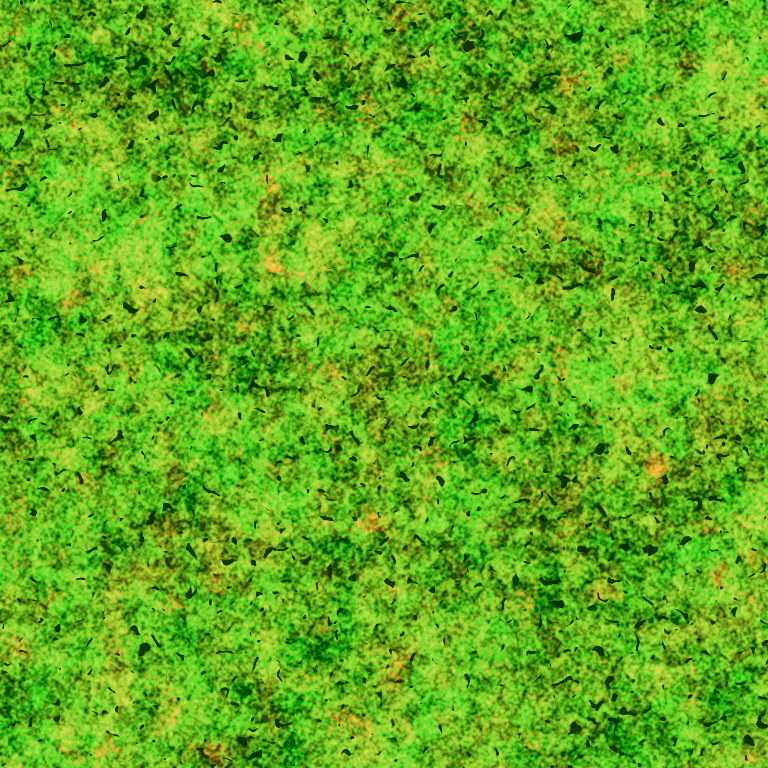
Reproduce this texture procedurally as a three.js fragment shader.

```glsl
varying vec2 vUv;

vec2 gradientAt(vec2 cell) {
  float h = fract(sin(dot(cell, vec2(127.1, 311.7))) * 43758.545);
  return vec2(cos(6.2832 * h), sin(6.2832 * h));
}

// Gradient noise scaled to a standard deviation of about one
float noise(vec2 p) {
  vec2 cell = floor(p);
  vec2 f = fract(p);
  vec2 w = f * f * f * (f * (f * 6.0 - 15.0) + 10.0);
  vec2 e = vec2(1.0, 0.0);
  float low = mix(dot(gradientAt(cell), f), dot(gradientAt(cell + e.xy), f - e.xy), w.x);
  float high = mix(dot(gradientAt(cell + e.yx), f - e.yx), dot(gradientAt(cell + e.xx), f - e.xx), w.x);
  return 4.7 * mix(low, high, w.y);
}

// Moss shades from deep shadow to sunlit tips
vec3 mossColor(float tone) {
  vec3 color = vec3(0.08, 0.30, 0.02);
  color = mix(color, vec3(0.20, 0.48, 0.03), smoothstep(-2.1, -1.3, tone));
  color = mix(color, vec3(0.31, 0.60, 0.07), smoothstep(-1.3, -0.65, tone));
  color = mix(color, vec3(0.37, 0.70, 0.10), smoothstep(-0.65, 0.0, tone));
  color = mix(color, vec3(0.46, 0.82, 0.15), smoothstep(0.0, 0.65, tone));
  color = mix(color, vec3(0.55, 0.83, 0.19), smoothstep(0.65, 1.4, tone));
  return mix(color, vec3(0.66, 0.88, 0.27), smoothstep(1.4, 2.5, tone));
}

void main() {
  // Ragged clump outlines
  vec2 p = vUv + 0.0025 * vec2(noise(vUv * 60.0 + 3.0), noise(vUv * 60.0 + 41.0));

  // Broad patches, clumps and fine leaf grain
  float patches = 0.27 * noise(p * 5.0 + 11.0) + 0.28 * noise(p * 13.0 + 23.0);
  float clumps = 0.38 * noise(p * 33.0 + 5.0) + 0.50 * noise(p * 74.0 + 17.0);
  mat2 turn = mat2(0.8, 0.6, -0.6, 0.8);
  float grain = 0.48 * noise(turn * vUv * 145.0 + 9.0) + 0.38 * noise(turn * vUv * 235.0 + 31.0);
  float tone = patches + clumps + grain + 0.08;
  vec3 color = mossColor(tone);

  // Drift between pure green and yellow green
  float hue = 0.5 * noise(p * 9.0 + 71.0) + 0.6 * noise(p * 30.0 + 83.0) + 0.6 * noise(vUv * 170.0 + 57.0);
  color += hue * vec3(0.085, -0.012, 0.012);

  // Sparse withered flecks
  float withered = smoothstep(1.2, 2.4, noise(p * 24.0 + 101.0) + 0.5 * noise(vUv * 130.0 + 67.0));
  color = mix(color, color * vec3(1.45, 0.80, 0.9) + vec3(0.05, 0.0, 0.0), 0.65 * withered);

  // Small dark pits, more frequent in shaded patches
  float pit = noise(p * vec2(62.0, 76.0) + 131.0) + 0.35 * noise(p * 125.0 + 151.0) - 0.5 * patches;
  color = mix(color, vec3(0.03, 0.17, 0.01), 0.92 * smoothstep(1.65, 2.25, pit));

  gl_FragColor = vec4(clamp(color, 0.0, 1.0), 1.0);
}
```
